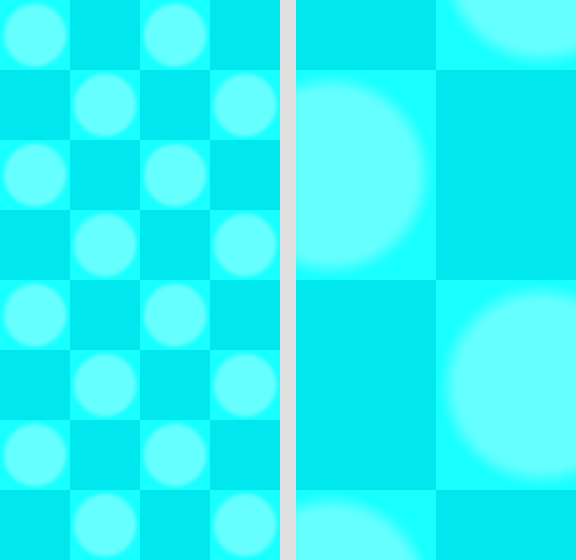
Left, the full canvas; right, a detail of the centre.
Write a WebGL 2 fragment shader that draws this pattern.

```glsl
#version 300 es
precision highp float;
// A checkerboard of flat cyan tiles and brighter tiles with a soft pale disc.
// Tile parity and distance to the tile border give the smoothed checks;
// a radial falloff inside each bright tile gives its disc.

uniform vec2 u_resolution;
out vec4 outColor;

const vec2 GRID = vec2(4.0, 8.0);            // tiles across and down
const vec3 DARK_TILE = vec3(0.0, 0.91, 0.935);
const vec3 BRIGHT_TILE = vec3(0.09, 1.0, 1.0);
const vec3 DISC = vec3(0.40, 1.0, 1.0);
const float DISC_INNER = 0.385;              // radii in tile widths
const float DISC_OUTER = 0.505;

// 1 in bright tiles, 0 in dark ones, blended over one pixel at the border
float checkerCoverage(vec2 tile, vec2 local, vec2 pixel) {
    vec2 toBorder = (0.5 - abs(local)) / pixel;
    float parity = mod(tile.x + tile.y, 2.0);
    float side = 2.0 * parity - 1.0;
    return clamp(0.5 + side * min(toBorder.x, toBorder.y), 0.0, 1.0);
}

// Soft-edged disc centred in its tile
float discCoverage(vec2 local) {
    return 1.0 - smoothstep(DISC_INNER, DISC_OUTER, length(local));
}

void main() {
    vec2 position = gl_FragCoord.xy / u_resolution * GRID;
    vec2 pixel = GRID / u_resolution;
    vec2 tile = floor(position);
    vec2 local = fract(position) - 0.5;

    vec3 bright = mix(BRIGHT_TILE, DISC, discCoverage(local));
    vec3 color = mix(DARK_TILE, bright, checkerCoverage(tile, local, pixel));
    outColor = vec4(color, 1.0);
}
```
